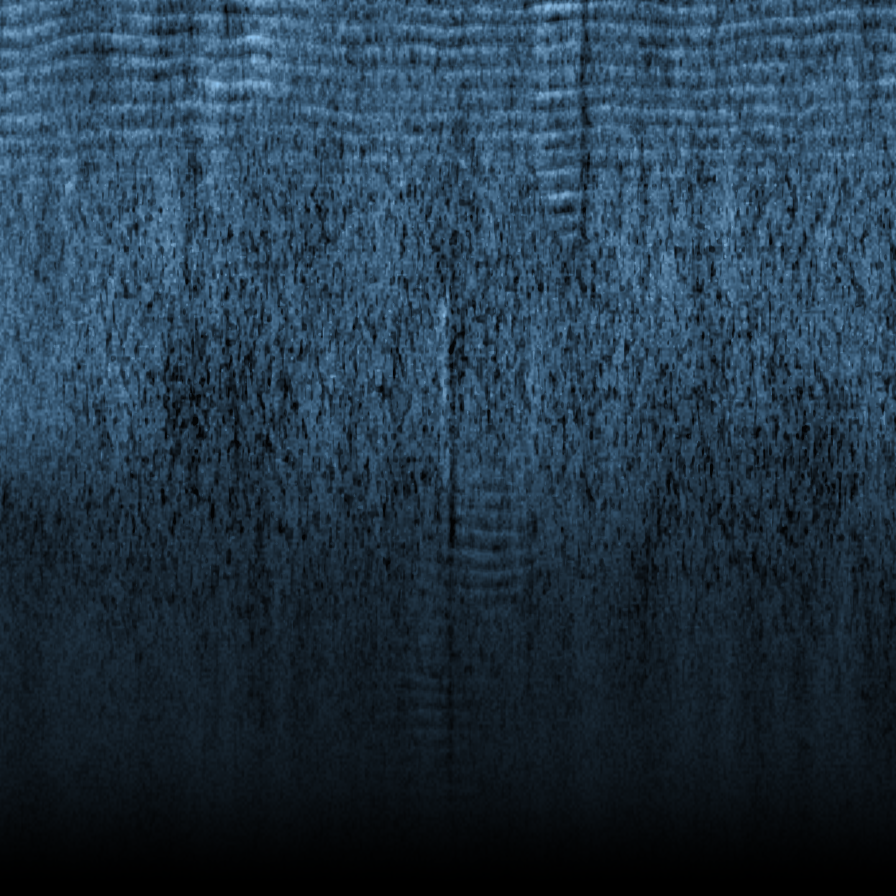
A Shadertoy shader for this texture:

```glsl
float hash(vec2 p) {
    vec3 q = fract(vec3(p.xyx) * 0.1031);
    q += dot(q, q.yzx + 33.33);
    return fract((q.x + q.y) * q.z);
}

float noise(vec2 p) {
    vec2 i = floor(p), f = fract(p);
    f = f * f * (3.0 - 2.0 * f);
    return mix(mix(hash(i), hash(i + vec2(1, 0)), f.x),
               mix(hash(i + vec2(0, 1)), hash(i + vec2(1, 1)), f.x), f.y);
}

float fbm(vec2 p) {
    float sum = 0.0, weight = 0.5;
    for (int i = 0; i < 4; i++) {
        sum += weight * noise(p);
        p = p * 2.03 + 17.3;
        weight *= 0.5;
    }
    return sum / 0.9375;
}

// Soft elliptical mask
float blob(vec2 p, vec2 center, vec2 radius) {
    vec2 d = (p - center) / radius;
    return exp(-dot(d, d));
}

// Vertical strip with soft ends
float streak(vec2 p, float x, float halfWidth, float low, float high) {
    float d = (p.x - x) / halfWidth;
    return exp(-d * d) * smoothstep(low - 0.025, low + 0.025, p.y)
                       * (1.0 - smoothstep(high - 0.025, high + 0.025, p.y));
}

// Vertical brightness from the black floor to the lit top
float heightTone(float y) {
    float tone = 0.125 * smoothstep(0.005, 0.19, y);
    tone += 0.095 * smoothstep(0.14, 0.42, y);
    tone += 0.225 * smoothstep(0.33, 0.62, y);
    return tone + 0.01 * smoothstep(0.6, 0.9, y);
}

// Bright scalloped crests with a shadow beneath each one
float ripples(vec2 p, float rows, float scallops) {
    float level = p.y * rows + 1.4 * noise(p * vec2(9.0, 3.0));
    level += 0.4 * noise(p * vec2(scallops, rows * 0.5));
    float s = fract(level), row = floor(level);
    float breaks = 0.35 + 0.65 * smoothstep(0.25, 0.75, noise(vec2(p.x * scallops, row * 7.3)));
    float crest = smoothstep(0.4, 0.8, s) * (1.0 - smoothstep(0.82, 1.0, s));
    float shadow = smoothstep(0.0, 0.12, s) * (1.0 - smoothstep(0.15, 0.5, s));
    return (crest - 0.6 * shadow) * breaks;
}

// Short upright fissures
float fissures(vec2 p, vec2 scale, float threshold) {
    p.x += 0.004 * noise(p * vec2(18.0, 25.0));
    return 1.0 - smoothstep(threshold - 0.18, threshold + 0.16, noise(p * scale));
}

void mainImage(out vec4 fragColor, in vec2 fragCoord) {
    vec2 p = fragCoord / iResolution.xy;
    float tone = heightTone(p.y);

    // Broad weathering and vertical staining
    float stain = fbm(p * vec2(38.0, 4.0) + 5.0) - 0.5;
    float patches = fbm(p * vec2(9.0, 7.0) + 31.0) - 0.5;
    float light = 1.08 + 0.6 * stain + 0.2 * patches;
    light += 0.20 * blob(p, vec2(0.0, 0.82), vec2(0.06, 0.3));
    light += 0.20 * blob(p, vec2(0.27, 0.93), vec2(0.07, 0.05));
    light += 0.20 * blob(p, vec2(0.15, 0.54), vec2(0.025, 0.12));
    light += 0.15 * blob(p, vec2(0.17, 0.74), vec2(0.04, 0.06));
    light += 0.12 * blob(p, vec2(0.79, 0.73), vec2(0.08, 0.12));
    light -= 0.25 * blob(p, vec2(0.23, 0.56), vec2(0.07, 0.06));
    light -= 0.15 * blob(p, vec2(0.25, 0.44), vec2(0.16, 0.07));
    light -= 0.16 * blob(p, vec2(0.1, 0.83), vec2(0.03, 0.14));
    light -= 0.28 * blob(p, vec2(0.03, 0.41), vec2(0.12, 0.06));
    light -= 0.15 * blob(p, vec2(0.9, 0.48), vec2(0.12, 0.08));

    // Rippled hide across the top, a narrow column and the lower middle
    float top = smoothstep(0.74, 0.9, p.y);
    float column = streak(p, 0.629, 0.018, 0.73, 0.86);
    float upperColumn = streak(p, 0.62, 0.028, 0.86, 1.05);
    float glint = blob(p, vec2(0.27, 0.945), vec2(0.06, 0.03));
    float middle = blob(p, vec2(0.55, 0.39), vec2(0.045, 0.08));
    float lower = blob(p, vec2(0.48, 0.23), vec2(0.05, 0.12));
    float wave = ripples(p, 42.0, 28.0);
    light += wave * (0.36 * top + 0.8 * column + 0.35 * upperColumn + 0.4 * glint);
    light += ripples(p + 3.0, 48.0, 44.0) * (0.5 * middle + 0.35 * lower);

    // Fissures, densest through the middle height
    float rough = smoothstep(0.08, 0.45, p.y) * (1.0 - 0.5 * top);
    rough *= 1.0 - 0.6 * max(column, middle);
    rough *= 0.5 + 0.5 * smoothstep(0.04, 0.12, p.x);
    float threshold = 0.3 - 0.12 * patches - 0.12 * stain;
    light -= 0.48 * rough * fissures(p, vec2(310.0, 115.0), threshold);
    light -= 0.33 * rough * fissures(p + 9.0, vec2(230.0, 64.0), threshold);
    light -= 0.20 * fissures(p + 4.0, vec2(260.0, 90.0), 0.26);

    // Mineral grain, upright fibers and pale flecks
    float grain = noise(p * vec2(350.0, 290.0)) - 0.5;
    float fiber = noise(p * vec2(230.0, 75.0) + 70.0) - 0.5;
    float fleck = smoothstep(0.82, 0.98, noise(p * vec2(230.0, 150.0) + 11.0));
    light += 0.48 * grain + 0.3 * fiber * (0.3 + 0.7 * rough) + 0.35 * fleck * rough;

    // Central seam and side folds
    float sway = 0.004 * (noise(vec2(p.y * 22.0, 3.0)) - 0.5);
    vec2 q = p + vec2(sway, 0.0);
    light += 0.42 * streak(q, 0.497, 0.007, 0.46, 0.69);
    light -= 0.32 * streak(q, 0.506, 0.004, 0.46, 0.74);
    light -= 0.95 * streak(q, 0.503, 0.004, 0.385, 0.445);
    light -= 0.25 * streak(q, 0.503, 0.003, 0.1, 0.38);
    light += 0.24 * streak(q, 0.598 - 0.06 * (0.57 - p.y), 0.008, 0.46, 0.63);
    light -= 0.42 * streak(q, 0.652, 0.005, 0.71, 1.05);
    light -= 0.22 * streak(q, 0.59, 0.005, 0.22, 0.43);

    // Blue ramp with paler highlights
    tone *= max(light, 0.06);
    vec3 color = tone * mix(vec3(0.47, 0.76, 1.0), vec3(0.6, 0.82, 1.0),
                            smoothstep(0.42, 0.8, tone));
    fragColor = vec4(clamp(color, 0.0, 1.0), 1.0);
}
```
